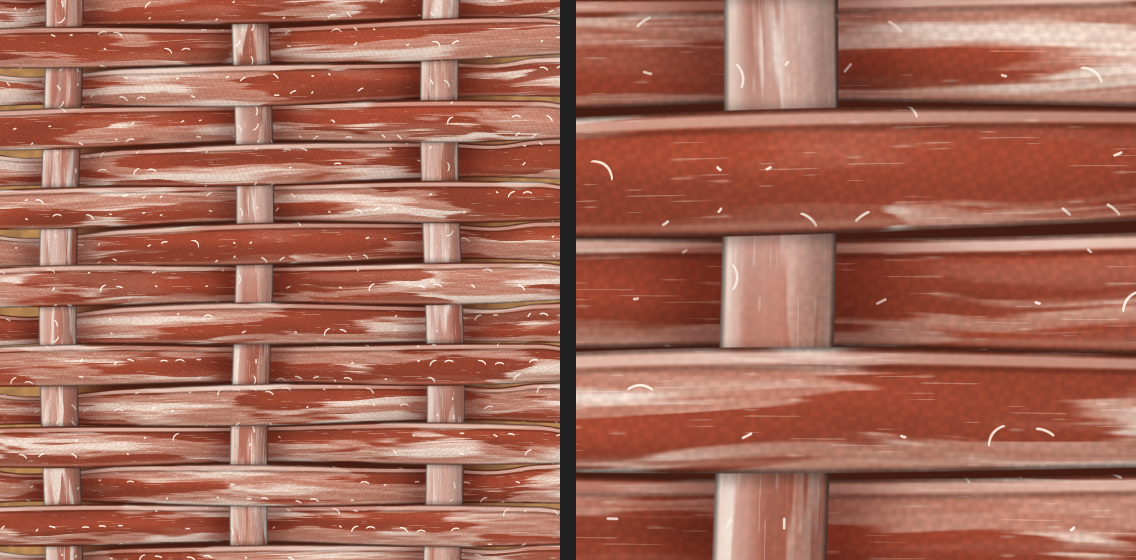
Left: the whole. Right: its middle third, enlarged.
A WebGL 1 fragment shader for this texture:

```glsl
precision highp float;
uniform vec2 u_resolution;

#define ROW_PITCH 0.0708
#define ROW_START 0.018
#define STAKE_PITCH 0.3405
#define STAKE_START 0.109
#define STAKE_HALF 0.034
#define FLECK_CELL 0.03
#define FLECK_CHANCE 0.3
#define RED vec3(0.56, 0.225, 0.145)
#define ROSE vec3(0.80, 0.62, 0.55)
#define CREAM vec3(0.94, 0.90, 0.85)
#define TAN vec3(0.74, 0.54, 0.34)
#define SHADOW vec3(0.27, 0.11, 0.07)

float hash(vec2 p) {
  return fract(sin(dot(p, vec2(127.1, 311.7))) * 43758.5453);
}

float noise(vec2 p) {
  vec2 i = floor(p), f = fract(p);
  f = f * f * (3.0 - 2.0 * f);
  return mix(mix(hash(i), hash(i + vec2(1.0, 0.0)), f.x),
             mix(hash(i + vec2(0.0, 1.0)), hash(i + 1.0), f.x), f.y);
}

// Short curved scuffs, one at most in each cell
float flecks(vec2 u, float px) {
  vec2 cell = floor(u / FLECK_CELL);
  vec2 q = (fract(u / FLECK_CELL) - 0.5) * FLECK_CELL;
  float r = hash(cell + 3.7), s = hash(cell + 9.1);
  q += (vec2(s, hash(cell + 5.3)) - 0.5) * 0.008;
  float a = (r - 0.5) * 1.8;
  q = mat2(cos(a), sin(a), -sin(a), cos(a)) * q;
  q.y += (s - 0.5) * 110.0 * q.x * q.x;
  float d = length(vec2(max(abs(q.x) - 0.001 - 0.007 * s * s, 0.0), q.y));
  float on = step(hash(cell + 1.9), FLECK_CHANCE);
  return on * (1.0 - smoothstep(0.0003, 0.0007 + px, d));
}

// Brushed cane: x runs along the fibre, y across it
vec3 cane(vec2 u, float seed, float px) {
  u += vec2(seed * 1.73, seed * 0.37);
  vec2 w = u + vec2(0.06, 0.008) * (noise(u * vec2(9.0, 45.0)) - 0.5);
  float fibre = noise(w * vec2(24.0, 420.0));
  float drift = noise(w * vec2(5.0, 20.0) + 60.0) - 0.5;
  float broad = noise(w * vec2(5.5, 44.0)) * 0.72
              + noise(w * vec2(17.0, 120.0) + 8.0) * 0.28 + 0.3 * drift;
  float tongue = smoothstep(0.41, 0.52, broad + 0.10 * (fibre - 0.5));
  float wash = noise(w * vec2(8.0, 70.0) + 21.0) + 0.3 * drift;
  float milk = smoothstep(0.42, 0.82, wash + 0.2 * (fibre - 0.5));
  vec3 c = RED * (0.86 + 0.28 * noise(w * vec2(7.0, 50.0) + 40.0));
  c = mix(c, ROSE, 0.10 + tongue * (0.48 + 0.26 * fibre));
  c = mix(c, CREAM, milk * (0.12 + 0.62 * tongue));
  float scratch = smoothstep(0.80, 0.94, noise(u * vec2(38.0, 520.0) + 13.0));
  c = mix(c, CREAM, scratch * 0.3);
  c *= 0.95 + 0.1 * noise(u * 330.0);
  return mix(c, CREAM * 1.06, 0.85 * flecks(u, px));
}

// One horizontal strand: colour and coverage; lift is +1 over, -1 under
vec4 strand(vec2 p, float t, float k, float lift, float near, float px) {
  float r = hash(vec2(k, 4.0));
  float edge = smoothstep(0.26, 0.46, abs(p.x - 0.5));
  float under = smoothstep(0.0, 0.9, -lift);
  float bow = 0.035 * sin(p.x * 6.0 + r * 6.28) + 0.08 * under * edge;
  float halfWidth = 0.485 + 0.04 * lift - 0.10 * edge * under;
  float v = (k + bow - t) / halfWidth;
  vec3 c = cane(vec2(p.x, v * halfWidth * ROW_PITCH), k * 7.0 + 31.0, px);
  // Rounded profile with a thin glossy upper lip
  float lip = smoothstep(0.70, 0.78, v) * (1.0 - smoothstep(0.88, 0.97, v));
  float shine = 0.4 + 0.4 * noise(vec2(p.x * 5.0, k * 3.0));
  c = mix(c, vec3(0.88, 0.77, 0.72), shine * lip);
  c *= 1.0 - 0.22 * exp(-pow((v - 0.68) * 18.0, 2.0));
  c = mix(c, ROSE, 0.35 * exp(-pow((v + 0.84) * 16.0, 2.0)));
  c *= 1.0 - 0.5 * smoothstep(0.88, 1.0, abs(v));
  c *= 1.07 - 0.10 * smoothstep(0.0, 0.9, -v);
  // Darker where the strand dips behind a stake
  float contact = 1.0 - smoothstep(0.9, 2.8, near);
  c = mix(c, c * vec3(0.58, 0.46, 0.44), under * (0.22 + 0.55 * contact));
  float aa = px / (ROW_PITCH * halfWidth);
  return vec4(c, 1.0 - smoothstep(1.0 - aa, 1.0 + aa, abs(v)));
}

void main() {
  vec2 p = gl_FragCoord.xy / u_resolution;
  float px = 1.0 / min(u_resolution.x, u_resolution.y);

  // Row and stake coordinates; rows climb to the right near the top
  float t = (1.0 - p.y - ROW_START + 0.024 * p.x * p.y) / ROW_PITCH;
  float row = floor(t + 0.5);
  float sx = (p.x - STAKE_START) / STAKE_PITCH;
  float s = floor(sx + 0.5);
  float sway = 0.006 * sin(p.y * 6.0 + s * 2.1 + 2.0);
  float w = ((sx - s) * STAKE_PITCH - sway) / STAKE_HALF;

  float sides = smoothstep(0.28, 0.45, abs(p.x - 0.5));
  vec3 color = mix(SHADOW, TAN * (0.85 + 0.2 * noise(p * 90.0)), sides);

  // Strands behind the stakes
  for (int i = -1; i <= 1; i++) {
    float k = row + float(i);
    float lift = -cos(3.14159265 * (sx + k));
    vec4 c = strand(p, t, k, lift, abs(w), px);
    color = mix(color, c.rgb, c.a * step(lift, 0.0));
  }

  // Upright stakes, paler than the strands and lit from the left
  float gap = abs(t - 2.0 * floor((t + s) * 0.5 + 0.5) + s);
  vec3 stake = cane(vec2(p.y, w * STAKE_HALF), s * 11.0 + 83.0, px);
  float pale = noise(vec2(w * 2.0 + s * 9.0, p.y * 9.0));
  stake = mix(stake, vec3(0.88, 0.82, 0.79), 0.15 + 0.4 * pale * (1.0 - 0.4 * w));
  stake = mix(stake, CREAM, 0.6 * (1.0 - smoothstep(-0.9, -0.5, w)));
  stake *= 1.05 - 0.25 * smoothstep(0.1, 0.9, w);
  stake *= 1.0 - 0.5 * smoothstep(0.88, 1.0, abs(w));
  stake *= 1.0 - 0.35 * smoothstep(0.34, 0.56, gap);
  float aa = px / STAKE_HALF;
  color = mix(color, stake, 1.0 - smoothstep(1.0 - aa, 1.0 + aa, abs(w)));

  // Strands in front
  for (int i = -1; i <= 1; i++) {
    float k = row + float(i);
    float lift = -cos(3.14159265 * (sx + k));
    vec4 c = strand(p, t, k, lift, abs(w), px);
    color = mix(color, c.rgb, c.a * (1.0 - step(lift, 0.0)));
  }
  gl_FragColor = vec4(color, 1.0);
}
```
